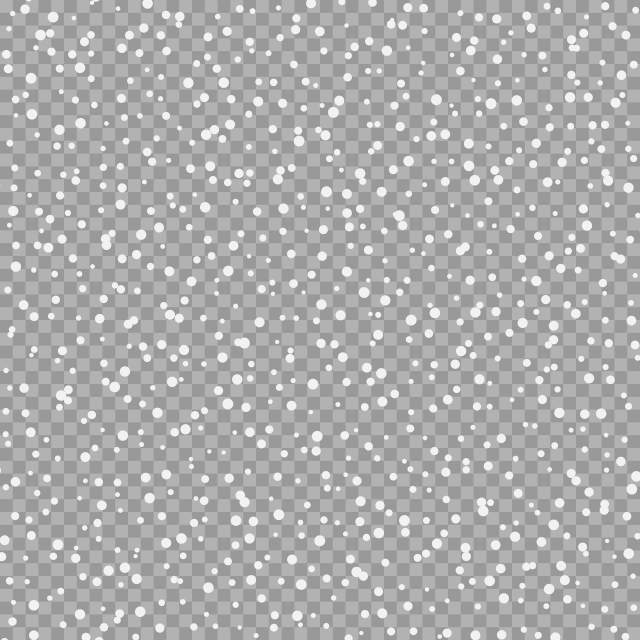
Reproduce this pattern procedurally as a WebGL 2 fragment shader.

```glsl
#version 300 es
precision highp float;
// Draws pale round flakes of mixed size scattered over a fine grey checkerboard.

#define CHECKS 50.0            // checker squares across the canvas
#define FLAKE_CELLS 29.0       // scatter cells across the canvas, one flake each
#define JITTER 0.86            // share of its cell a flake centre may roam
#define RADIUS_MIN 0.0033
#define RADIUS_MAX 0.0085
#define LIGHT_GREY vec3(0.70)
#define DARK_GREY vec3(0.60)
#define FLAKE_WHITE vec3(0.95)

uniform vec2 u_resolution;
out vec4 fragColor;

float hash(vec2 p) {
  return fract(sin(dot(p, vec2(127.1, 311.7))) * 43758.5453);
}

// 1 on light squares, 0 on dark ones, with edges one pixel soft
float checker(vec2 uv, float pixel) {
  vec2 edgeDist = abs(mod(uv * CHECKS - 0.5, 2.0) - 1.0) - 0.5;
  vec2 side = clamp(2.0 * edgeDist / (pixel * CHECKS), -1.0, 1.0);
  return 0.5 - 0.5 * side.x * side.y;
}

// Signed distance to the nearest flake of the jittered grid
float flakeDistance(vec2 uv) {
  vec2 home = floor(uv * FLAKE_CELLS);
  float nearest = 1.0;
  for (int y = -1; y <= 1; y++) {
    for (int x = -1; x <= 1; x++) {
      vec2 cell = home + vec2(x, y);
      vec2 offset = vec2(hash(cell + 3.7), hash(cell + 41.3)) - 0.5;
      vec2 centre = (cell + 0.5 + JITTER * offset) / FLAKE_CELLS;
      float radius = mix(RADIUS_MIN, RADIUS_MAX, hash(cell + 87.9));
      nearest = min(nearest, length(uv - centre) - radius);
    }
  }
  return nearest;
}

void main() {
  float pixel = 1.0 / min(u_resolution.x, u_resolution.y);
  vec2 uv = gl_FragCoord.xy * pixel;

  vec3 colour = mix(DARK_GREY, LIGHT_GREY, checker(uv, pixel));
  float flake = clamp(0.5 - flakeDistance(uv) / pixel, 0.0, 1.0);
  fragColor = vec4(mix(colour, FLAKE_WHITE, flake), 1.0);
}
```
